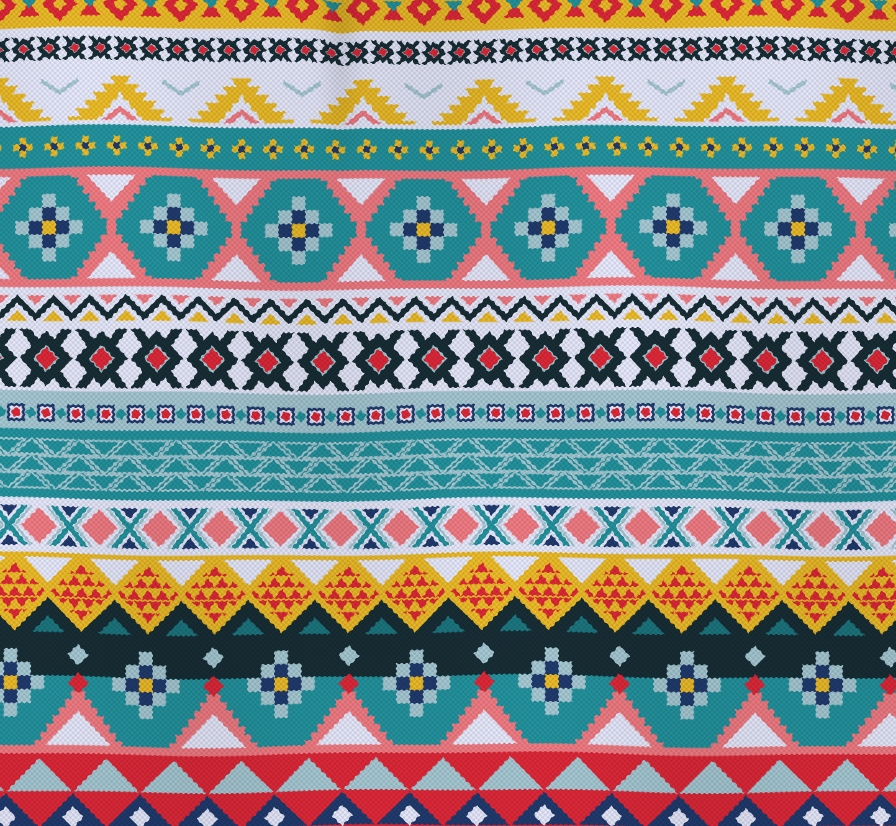
This pattern is drawn by a Shadertoy shader. Its source:

```glsl
// Woven cloth printed with stacked horizontal bands of stepped geometric motifs.
// Each band repeats one cell across, painted with diamonds, triangles and teeth.
// Layered sines add thread relief and folds; supersampling smooths every edge.

const float HEIGHT = 708.0;  // design units down the canvas
const float THREAD = 4.4;    // weave pitch
const float RELIEF = 0.085;  // weave contrast
const float FOLD = 1.6;      // sway of the bands
const int SAMPLES = 3;       // samples per pixel side
const vec3 WHITE = vec3(0.86, 0.87, 0.94);
const vec3 PALE = vec3(0.62, 0.75, 0.79);
const vec3 TEAL = vec3(0.13, 0.55, 0.59);
const vec3 DARK = vec3(0.09, 0.17, 0.20);
const vec3 NAVY = vec3(0.12, 0.22, 0.41);
const vec3 YELLOW = vec3(0.88, 0.70, 0.15);
const vec3 PINK = vec3(0.90, 0.46, 0.49);
const vec3 RED = vec3(0.83, 0.15, 0.21);

float x, y;  // cloth position, y downward
float u, v;  // offsets from the cell centre and from the cell border
vec3 c;      // printed colour

float rep(float a, float period) { return mod(a + 0.5 * period, period) - 0.5 * period; }
void cells(float period, float centre) {
  u = rep(x - centre, period);
  v = rep(x - centre - 0.5 * period, period);
}
void paint(bool inside, vec3 ink) { if (inside) c = ink; }
void gem(float a, float b, float r, vec3 ink) { paint(abs(a) + abs(b) < r, ink); }

// Triangle b below its apex; negative h opens upward
void tri(float a, float b, float w, float h, vec3 ink) {
  float t = b / h;
  paint(t > 0.0 && t < 1.0 && abs(a) < w * t, ink);
}
float teeth(float a) { return fract(a / 7.0) * 6.0; }

// Cross of square cells, coloured by ring
void flower(float b, float size, vec3 core, vec3 petal, vec3 tip) {
  vec2 g = abs(floor(vec2(u, b) / size + 0.5));
  float ring = g.x + g.y;
  paint(ring < 2.5, ring < 0.5 ? core : ring < 1.5 ? petal : tip);
}

// Dark crossed arms round a red diamond
void crosses(float b, float w, float h) {
  vec2 a = abs(vec2(u / w, b / h));
  paint(a.y < 1.0 && abs(a.x - 0.75 * a.y) < 0.2, DARK);
  gem(a.x, a.y, 0.95, DARK);
  gem(a.x, a.y, 0.47, PALE);
  gem(a.x, a.y, 0.39, RED);
}

void upperBands() {
  c = WHITE;
  if (y < 25.0) {  // diamond border
    cells(52.0, 415.0);
    c = YELLOW;
    gem(u, y - 5.0, 15.0, RED);
    gem(u, y - 5.0, 6.0, YELLOW);
    tri(v, y - 3.0, 9.0, 12.0, RED);
    tri(v, y - 8.0, 8.0, -9.0, TEAL);
  } else if (y < 56.0) {  // small crosses
    cells(22.0, 372.0);
    crosses(y - 43.0, 11.0, 10.0);
  } else if (y < 109.0) {  // toothed peaks
    cells(104.0, 415.0);
    float h = y - 67.0;
    paint(h > 0.0 && h < 38.0 && abs(u) < 1.05 * h + 9.0 - 2.0 * teeth(h), YELLOW);
    paint(abs(u) < 0.85 * (h - 13.0) - 0.6 * teeth(h), WHITE);
    tri(u, h - 26.0, 16.0, 12.0, PINK);
    tri(u, h - 31.0, 9.0, 8.0, WHITE);
    paint(abs(h - 14.0 + 0.65 * abs(v)) < 2.0 && abs(v) < 16.0, PALE);
  } else if (y < 145.0) {  // blossom ribbon
    cells(26.8, 368.0);
    c = TEAL;
    flower(y - 127.0, 5.5, NAVY, YELLOW, TEAL);
  } else if (y < 247.0) {  // toothed medallions
    cells(107.0, 363.0);
    float h = abs(y - 196.0);
    c = PINK;
    paint(h < 44.0 && abs(u) < 49.0 - 0.72 * h + teeth(h), TEAL);
    tri(v, h - 21.0, 21.0, 23.0, WHITE);
    flower(y - 196.0, 11.5, YELLOW, NAVY, PALE);
  } else if (y < 280.0) {  // zigzag
    cells(31.0, 294.0);
    paint(abs(y - 257.0 - abs(u)) < 3.4, DARK);
    tri(u, y - 267.0, 9.0, 9.0, YELLOW);
    tri(v, y - 262.0, 8.0, -8.0, PINK);
  } else {  // large crosses
    cells(47.5, 372.0);
    crosses(y - 308.0, 23.75, 25.0);
  }
}

void lowerBands() {
  c = WHITE;
  if (y < 369.0) {  // framed squares
    cells(25.7, 270.7);
    float h = y - 355.0, box = max(abs(u), abs(h));
    c = PALE;
    paint(box < 7.5, NAVY);
    paint(box < 5.2, WHITE);
    paint(length(vec2(u, h)) < 3.8, RED);
    gem(v, h, 5.0, TEAL);
  } else if (y < 428.0) {  // nested line triangles
    cells(41.5, 276.0);
    float t = fract((y - 377.0) / 14.5);
    vec2 a = abs(vec2(u, v)) / 16.0, s = vec2(t, 1.0 - t);
    bvec2 side = lessThan(abs(a - s), vec2(0.09));
    bool base = t > 0.88 && a.x < 1.0 || t < 0.12 && a.y < 1.0;
    c = abs(y - 398.75) < 21.75 && (any(side) || base) ? PALE : TEAL;
  } else if (y < 479.0) {  // diamonds and crossed strokes
    cells(51.7, 292.0);
    float h = abs(y - 452.0), d = abs(v) - 0.8 * h;
    paint(h < 17.0 && abs(d) < 2.8, TEAL);
    paint(h < 17.0 && abs(d - 5.5) < 1.4, PALE);
    tri(v, h - 8.0, 7.5, 9.0, NAVY);
    gem(u, h, 15.5, PINK);
    paint(y > 475.0, YELLOW);
  } else if (y < 580.0) {  // hanging points on dark
    cells(57.2, 413.0);
    c = DARK;
    tri(v, y - 529.0, 14.0, 14.0, TEAL * 0.8);
    paint(y < 542.0 - abs(u), YELLOW);
    tri(v, y - 501.0, 21.0, -22.0, WHITE);
    float h = y - 484.0, row = floor(h / 10.0), t = h - 10.0 * row;
    float chip = rep(u + 6.0 * row, 12.0);
    if (abs(u) + abs(h - 24.0) < 26.0)
      tri(chip, row < 3.0 ? t : t - 8.5, 6.0, row < 3.0 ? 8.5 : -8.5, RED);
    cells(116.0, 357.0);
    gem(v, y - 562.0, 9.0, PALE);
  } else if (y < 646.0) {  // toothed arches
    cells(116.0, 357.0);
    float h = y - 586.0;
    c = PINK;
    paint(h < 53.0 && abs(u) < 57.0 - 0.75 * h + teeth(h), TEAL);
    tri(v, h - 24.0, 28.0, 29.0, WHITE);
  } else {  // triangle border
    cells(57.7, 149.0);
    c = RED;
    tri(u, y - 650.0, 28.0, 28.0, PALE);
    tri(v, y - 680.0, 28.0, 28.0, NAVY);
    gem(v, y - 700.0, 9.0, WHITE);
  }
  if (abs(y - 586.0) < 31.0) {  // blossoms across the seam
    cells(116.0, 357.0);
    flower(y - 586.0, 11.5, YELLOW, NAVY, PALE);
    gem(v, y - 586.0, 9.0, RED);
  }
}

vec3 cloth(vec2 p) {
  vec2 k = p * 6.28318 / THREAD;
  float weave = sin(k.x) * sin(k.y);
  float fold = (p.x - 292.0) / 14.0;
  float crease = exp(-fold * fold) * (1.0 - smoothstep(20.0, 190.0, p.y));
  float sway = sin(p.x * 0.013 + p.y * 0.004) + 0.5 * sin(p.x * 0.031 - p.y * 0.011);
  x = p.x + 0.5 * sin(k.y);
  y = p.y + FOLD * sway - 3.0 * crease + 0.5 * sin(k.x);
  if (y < 336.0) upperBands(); else lowerBands();
  return c * (0.97 + RELIEF * weave - 0.09 * crease + 0.02 * sway);
}

void mainImage(out vec4 fragColor, in vec2 fragCoord) {
  vec3 sum = vec3(0.0);
  for (int i = 0; i < SAMPLES * SAMPLES; i++) {
    vec2 spot = (vec2(i % SAMPLES, i / SAMPLES) + 0.5) / float(SAMPLES) - 0.5;
    vec2 p = (fragCoord + spot) * HEIGHT / iResolution.y;
    sum += cloth(vec2(p.x, HEIGHT - p.y));
  }
  fragColor = vec4(sum / float(SAMPLES * SAMPLES), 1.0);
}
```
